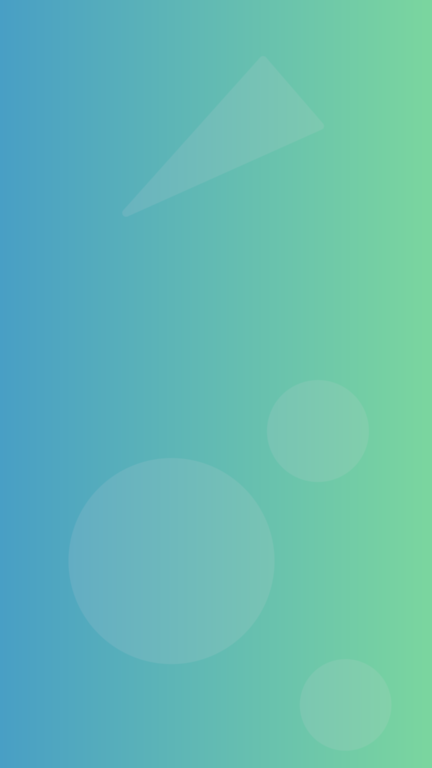
Give the GLSL for this background, as a Shadertoy shader.

```glsl
float circle(vec2 p, vec2 center, float radius) {
    return length(p - center) - radius;
}

float triangle(vec2 p, vec2 a, vec2 b, vec2 c) {
    vec2 e0 = b - a, e1 = c - b, e2 = a - c;
    vec2 v0 = p - a, v1 = p - b, v2 = p - c;
    vec2 q0 = v0 - e0 * clamp(dot(v0, e0) / dot(e0, e0), 0.0, 1.0);
    vec2 q1 = v1 - e1 * clamp(dot(v1, e1) / dot(e1, e1), 0.0, 1.0);
    vec2 q2 = v2 - e2 * clamp(dot(v2, e2) / dot(e2, e2), 0.0, 1.0);
    float winding = sign(e0.x * e2.y - e0.y * e2.x);
    vec2 d = min(min(
        vec2(dot(q0, q0), winding * (v0.x * e0.y - v0.y * e0.x)),
        vec2(dot(q1, q1), winding * (v1.x * e1.y - v1.y * e1.x))),
        vec2(dot(q2, q2), winding * (v2.x * e2.y - v2.y * e2.x)));
    return -sqrt(d.x) * sign(d.y);
}

void mainImage(out vec4 fragColor, in vec2 fragCoord) {
    // Canvas width is one unit
    vec2 p = fragCoord / iResolution.x;
    float pixel = 1.0 / iResolution.x;

    // Horizontal blue to green gradient
    vec3 blue = vec3(0.283, 0.622, 0.772);
    vec3 teal = vec3(0.386, 0.733, 0.700);
    vec3 green = vec3(0.481, 0.838, 0.622);
    vec3 color = mix(blue, teal, clamp(p.x * 2.0, 0.0, 1.0));
    color = mix(color, green, clamp(p.x * 2.0 - 1.0, 0.0, 1.0));

    // Three discs and a triangle with rounded corners
    float shapes = circle(p, vec2(0.397, 0.479), 0.2385);
    shapes = min(shapes, circle(p, vec2(0.736, 0.780), 0.118));
    shapes = min(shapes, circle(p, vec2(0.800, 0.146), 0.106));
    shapes = min(shapes, triangle(p, vec2(0.609, 1.639), vec2(0.741, 1.486), vec2(0.292, 1.285)) - 0.009);

    // Translucent pale veil with smooth edges
    float coverage = smoothstep(pixel, -pixel, shapes);
    color = mix(color, vec3(0.87, 0.82, 0.87), 0.13 * coverage);

    fragColor = vec4(color, 1.0);
}
```
